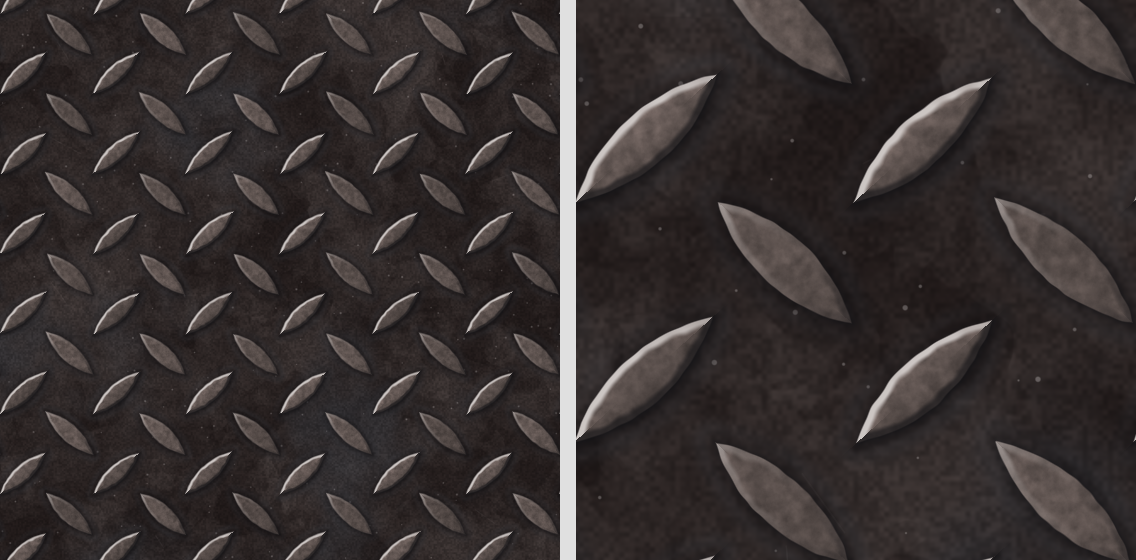
Left: the whole. Right: its middle third, enlarged.
Give the GLSL for this texture, as a WebGL 2 fragment shader.

```glsl
#version 300 es
precision highp float;

uniform vec2 u_resolution;
out vec4 outColor;

const vec2 GRID = vec2(6.0, 7.0);
const vec2 LENS_HALF = vec2(0.0555, 0.0152);
const vec2 LIGHT_DIR = vec2(-0.78, 0.626);
const float TILT = 0.735;

const vec3 DARK_BROWN = vec3(0.135, 0.108, 0.105);
const vec3 WARM_STEEL = vec3(0.218, 0.188, 0.183);
const vec3 BLUE_DUST = vec3(0.215, 0.222, 0.243);
const vec3 FACE = vec3(0.365, 0.322, 0.308);
const vec3 HIGHLIGHT = vec3(0.80, 0.775, 0.765);
const vec3 SHADOW = vec3(0.075, 0.073, 0.085);

float hash(vec2 p) {
  vec3 q = fract(p.xyx * vec3(0.1031, 0.1030, 0.0973));
  q += dot(q, q.yzx + 33.33);
  return fract((q.x + q.y) * q.z);
}

float noise(vec2 p) {
  vec2 i = floor(p), f = fract(p);
  f = f * f * (3.0 - 2.0 * f);
  return mix(mix(hash(i), hash(i + vec2(1, 0)), f.x),
             mix(hash(i + vec2(0, 1)), hash(i + vec2(1, 1)), f.x), f.y);
}

float fbm(vec2 p) {
  float sum = 0.0, gain = 0.5;
  for (int i = 0; i < 5; i++) {
    sum += gain * noise(p);
    p = mat2(1.6, 1.2, -1.2, 1.6) * p + 17.3;
    gain *= 0.5;
  }
  return sum;
}

// Signed distance to a pointed lens lying along x
float lensDistance(vec2 p, vec2 halfSize, float arcDrop) {
  p = abs(p);
  float radius = arcDrop + halfSize.y;
  bool beyondTip = (p.x - halfSize.x) * arcDrop > p.y * halfSize.x;
  return beyondTip ? length(p - vec2(halfSize.x, 0.0))
                   : length(p + vec2(0.0, arcDrop)) - radius;
}

float segmentDistance(vec2 p, vec2 a, vec2 span) {
  float t = clamp(dot(p - a, span) / dot(span, span), 0.0, 1.0);
  return length(p - a - span * t);
}

// Mottled plate with overlapping patches, dust, specks and scratches
vec3 plate(vec2 p, float pixel) {
  vec2 warped = p + 0.025 * vec2(noise(p * 24.0), noise(p * 24.0 + 50.0));
  float tone = 0.42;
  for (int i = 0; i < 5; i++) {
    float k = float(i);
    float patchMask = smoothstep(0.50, 0.53, fbm(warped * (6.0 + 1.5 * k) + 31.0 * k + 5.0));
    tone += patchMask * (mod(k, 2.0) < 0.5 ? 0.24 : -0.30);
  }
  tone += 0.9 * (fbm(p * 38.0) - 0.48);
  vec3 color = mix(DARK_BROWN, WARM_STEEL, clamp(tone, -0.1, 1.3));
  color = mix(color, BLUE_DUST, 0.55 * smoothstep(0.46, 0.72, fbm(p * 5.0 + 80.0)));
  color *= 0.84 + 0.32 * noise(p * 330.0);

  vec2 cell = floor(p * 90.0);
  vec2 spot = 0.25 + 0.5 * vec2(hash(cell + 3.0), hash(cell + 8.0));
  float speckRadius = mix(0.0005, 0.0016, hash(cell + 21.0));
  float speck = 1.0 - smoothstep(-pixel, pixel, length(fract(p * 90.0) - spot) / 90.0 - speckRadius);
  color += 0.22 * speck * step(0.965, hash(cell + 13.0));

  for (int i = 0; i < 22; i++) {
    vec2 seed = vec2(float(i) * 3.7, 9.0);
    vec2 start = vec2(hash(seed), hash(seed + 4.0));
    float angle = 6.2832 * hash(seed + 11.0);
    vec2 span = mix(0.015, 0.06, hash(seed + 19.0)) * vec2(cos(angle), sin(angle));
    float line = 1.0 - smoothstep(0.0002, 0.0002 + pixel, segmentDistance(p, start, span));
    color += 0.05 * line * noise(p * 150.0);
  }
  return color;
}

// One lattice of raised lenses, laid over the plate color
vec3 addTreads(vec3 base, vec2 p, vec2 center, float tilt, float pixel) {
  vec2 g = p * GRID - center + 0.5;
  vec2 id = floor(g) + 40.0 * step(0.0, tilt);
  vec2 jitter = vec2(hash(id + 2.0), hash(id + 6.0)) - 0.5;
  vec2 q = (fract(g) - 0.5) / GRID - 0.0025 * jitter;
  vec2 axis = vec2(cos(tilt), sin(tilt));
  vec2 normal = vec2(-axis.y, axis.x);
  vec2 local = vec2(dot(q, axis), dot(q, normal));
  vec2 size = LENS_HALF * (1.0 + 0.06 * jitter.yx);
  float arcDrop = (size.x * size.x - size.y * size.y) / (2.0 * size.y);
  float wear = noise(p * 120.0);
  float d = lensDistance(local, size, arcDrop) + 0.0012 * (wear - 0.5);

  // Slope of the bevel against the light
  float side = local.y < 0.0 ? -1.0 : 1.0;
  vec2 outward = normalize(vec2(local.x, local.y + side * arcDrop));
  float lit = dot(axis * outward.x + normal * outward.y, LIGHT_DIR);

  float shade = exp(-max(d, 0.0) / 0.006) * (0.62 - 0.25 * lit);
  vec3 color = mix(base, SHADOW, clamp(shade, 0.0, 0.9));
  float halo = smoothstep(0.003, 0.008, d) * (1.0 - smoothstep(0.008, 0.018, d));
  color = mix(color, BLUE_DUST, 0.35 * halo * fbm(p * 30.0 + 9.0));

  vec3 face = FACE * (0.90 + 0.2 * hash(id)) * (0.72 + 0.5 * fbm(p * 170.0));
  face *= 1.0 + 0.14 * lit * smoothstep(-0.014, -0.002, d);
  float rim = smoothstep(-0.0058, -0.0022, d + 0.001 * (wear - 0.5));
  float shine = smoothstep(0.25, 0.95, lit) * (0.75 + 0.3 * wear);
  float faint = 0.24 * smoothstep(-0.4, 0.2, lit) * smoothstep(0.03, -0.05, q.x);
  face = mix(face, HIGHLIGHT, rim * clamp(shine + faint, 0.0, 1.0));
  face = mix(face, SHADOW, 0.6 * rim * smoothstep(0.0, 0.9, -lit));
  return mix(color, face, 1.0 - smoothstep(-pixel, pixel, d));
}

void main() {
  vec2 p = gl_FragCoord.xy / u_resolution;
  float pixel = 1.0 / min(u_resolution.x, u_resolution.y);
  vec3 color = plate(p, pixel);
  color = addTreads(color, p, vec2(0.245, 0.084), TILT, pixel);
  color = addTreads(color, p, vec2(0.742, 0.580), -TILT, pixel);
  outColor = vec4(color, 1.0);
}
```
